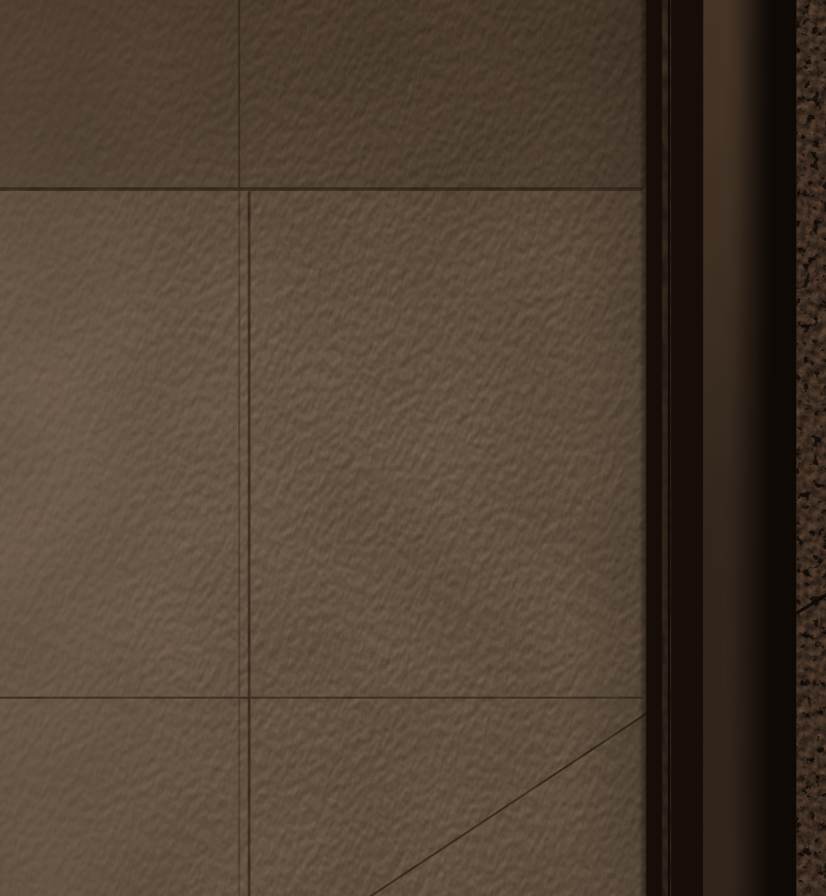
Write a Shadertoy shader that draws this texture.

```glsl
// Grainy brown wall panels with thin seams, a dark vertical trim and a rough stone edge.

const vec3 WALL_LIGHT = vec3(0.415, 0.345, 0.283);
const vec3 WALL_MID   = vec3(0.370, 0.304, 0.241);
const vec3 WALL_DARK  = vec3(0.305, 0.238, 0.178);
const vec3 SEAM       = vec3(0.160, 0.115, 0.080);
const vec3 TRIM_BLACK = vec3(0.085, 0.052, 0.030);
const vec3 TRIM_BROWN = vec3(0.225, 0.170, 0.125);
const vec3 STONE      = vec3(0.240, 0.175, 0.130);

vec2 hashGradient(vec2 cell) {
    vec3 q = fract(cell.xyx * vec3(0.1031, 0.1030, 0.0973));
    q += dot(q, q.yzx + 33.33);
    float angle = 6.2832 * fract((q.x + q.y) * q.z);
    return vec2(cos(angle), sin(angle));
}

float gradientNoise(vec2 p) {
    vec2 i = floor(p), f = p - i;
    vec2 u = f * f * f * (f * (f * 6.0 - 15.0) + 10.0);
    vec2 e = vec2(0.0, 1.0);
    float a = dot(hashGradient(i), f);
    float b = dot(hashGradient(i + e.yx), f - e.yx);
    float c = dot(hashGradient(i + e.xy), f - e.xy);
    float d = dot(hashGradient(i + e.yy), f - e.yy);
    return mix(mix(a, b, u.x), mix(c, d, u.x), u.y);
}

float fbm(vec2 p) {
    float sum = 0.0, amp = 0.6;
    for (int k = 0; k < 3; k++) {
        sum += amp * gradientNoise(p);
        p = mat2(1.6, 1.2, -1.2, 1.6) * p + 7.3;
        amp *= 0.55;
    }
    return sum;
}

// Height difference along the light direction
float emboss(vec2 p, vec2 scale, vec2 light) {
    vec2 q = mat2(0.87, 0.5, -0.5, 0.87) * p * scale;
    return fbm(q + light) - fbm(q - light);
}

float segmentDistance(vec2 p, vec2 a, vec2 b) {
    vec2 ab = b - a;
    return length(p - a - ab * clamp(dot(p - a, ab) / dot(ab, ab), 0.0, 1.0));
}

float stroke(float dist, float halfWidth, float px) {
    return 1.0 - smoothstep(halfWidth - px * 0.6, halfWidth + px * 0.6, dist);
}

float band(float x, float left, float right, float px) {
    return smoothstep(left - px, left + px, x) - smoothstep(right - px, right + px, x);
}

// Wall tone, lit from the left and dimmed toward the top right
vec3 wallColor(vec2 p) {
    vec2 glow = (p - vec2(0.0, 0.50)) / vec2(0.42, 0.48);
    vec3 color = mix(WALL_MID, WALL_LIGHT, exp(-dot(glow, glow)));
    float shade = smoothstep(0.55, 1.05, p.y) * (0.55 + 0.5 * p.x);
    color = mix(color, WALL_DARK, shade);
    color *= 1.0 - 0.10 * step(0.789, p.y);
    color *= 1.0 - 0.12 * smoothstep(0.62, 0.72, p.x);
    color *= 1.0 + 0.06 * gradientNoise(p * 9.0);
    float relief = emboss(p, vec2(115.0, 75.0), vec2(0.22, -0.16));
    return color * (1.0 + 0.22 * relief * (0.6 + 0.6 * smoothstep(0.0, 0.4, p.x)));
}

float seams(vec2 p, float px) {
    float upper = segmentDistance(p, vec2(0.0, 0.789), vec2(0.716, 0.789));
    float lower = segmentDistance(p, vec2(0.0, 0.2214), vec2(0.716, 0.2214));
    float leftSeam = abs(p.x - 0.267);
    float rightSeam = segmentDistance(p, vec2(0.278, -0.1), vec2(0.278, 0.785));
    float diagonal = segmentDistance(p, vec2(0.414, 0.0), vec2(0.722, 0.204));
    float ink = 0.75 * stroke(upper, 0.0020, px);
    ink = max(ink, 0.72 * stroke(lower, 0.0011, px));
    ink = max(ink, mix(0.38, 0.6, step(0.789, p.y)) * stroke(leftSeam, 0.0012, px));
    ink = max(ink, 0.72 * stroke(rightSeam, 0.0016, px));
    ink = max(ink, 0.78 * stroke(diagonal, 0.0012, px));
    return ink * (0.9 + 0.35 * gradientNoise(p * 40.0));
}

// Speckled stone with dark pits and one crack
vec3 stoneColor(vec2 p, float px) {
    float relief = emboss(p, vec2(105.0), vec2(0.3, -0.2));
    float pits = smoothstep(0.08, 0.32, fbm(p * 95.0 + 31.0));
    vec3 color = STONE * (1.0 + 0.75 * relief) * (1.0 - 0.7 * pits);
    float crack = segmentDistance(p, vec2(0.885, 0.313), vec2(0.930, 0.341));
    return mix(color, TRIM_BLACK * 0.6, 0.9 * stroke(crack, 0.0018, px));
}

void mainImage(out vec4 fragColor, in vec2 fragCoord) {
    float px = 1.0 / iResolution.y;
    vec2 p = fragCoord * px;
    vec3 color = mix(wallColor(p), SEAM, seams(p, px));

    // Dark trim with a thin worn strip
    color *= 1.0 - 0.35 * smoothstep(0.712, 0.720, p.x);
    color = mix(color, TRIM_BLACK, band(p.x, 0.721, 0.785, px));
    float wear = 0.75 + 0.35 * gradientNoise(p * vec2(90.0, 60.0));
    vec3 strip = mix(TRIM_BROWN, WALL_DARK, 0.3 * smoothstep(0.88, 0.92, p.y)) * wear;
    color = mix(color, strip, band(p.x, 0.739, 0.749, px));
    color = mix(color, TRIM_BLACK * 0.7, stroke(abs(p.x - 0.7465), 0.0011, px));

    // Recess fading into shadow
    vec3 recess = TRIM_BROWN * (0.85 + 0.35 * smoothstep(0.3, 1.0, p.y));
    recess *= 1.0 + 0.05 * gradientNoise(p * vec2(60.0, 12.0));
    recess = mix(recess, TRIM_BLACK * 0.65, smoothstep(0.808, 0.866, p.x));
    color = mix(color, recess, band(p.x, 0.785, 0.889, px));
    color = mix(color, stoneColor(p, px), smoothstep(0.889 - px, 0.889 + px, p.x));
    fragColor = vec4(clamp(color, 0.0, 1.0), 1.0);
}
```
